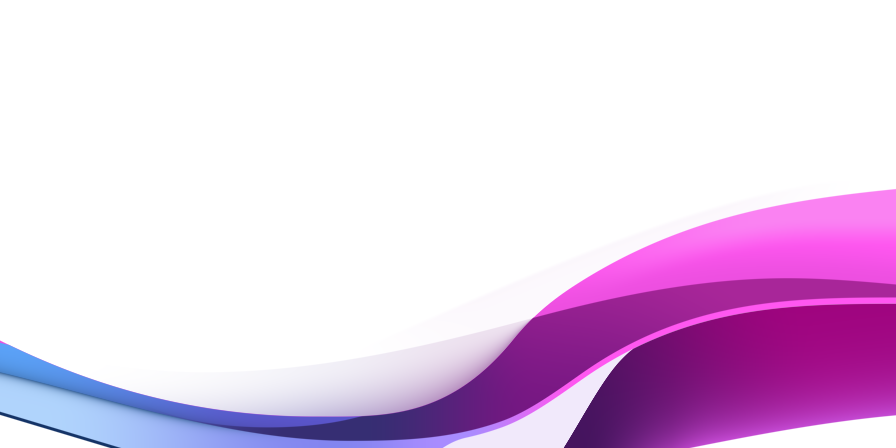
This background is drawn by a Shadertoy shader. Its source:

```glsl
const vec3 WHITE = vec3(1.0);
const vec3 MIST = vec3(0.984, 0.965, 0.988);
const vec3 HAZE_LEFT = vec3(0.42, 0.38, 0.68);
const vec3 HAZE_RIGHT = vec3(0.56, 0.30, 0.60);
const vec3 PINK_PALE = vec3(0.98, 0.51, 0.95);
const vec3 PINK = vec3(1.0, 0.34, 0.94);
const vec3 PINK_DEEP = vec3(0.93, 0.31, 0.88);
const vec3 SKY = vec3(0.36, 0.64, 0.98);
const vec3 INDIGO = vec3(0.36, 0.34, 0.81);
const vec3 NAVY = vec3(0.21, 0.18, 0.45);
const vec3 PLUM = vec3(0.46, 0.09, 0.51);
const vec3 MAGENTA = vec3(0.66, 0.15, 0.60);
const vec3 ICE = vec3(0.69, 0.83, 0.99);
const vec3 PERIWINKLE = vec3(0.51, 0.52, 0.94);
const vec3 LILAC = vec3(0.66, 0.55, 1.0);
const vec3 LAVENDER = vec3(0.945, 0.915, 0.985);
const vec3 AUBERGINE = vec3(0.27, 0.08, 0.37);
const vec3 BERRY = vec3(0.62, 0.01, 0.49);
const vec3 ORCHID = vec3(0.77, 0.29, 0.83);
const vec3 INK = vec3(0.08, 0.20, 0.40);
const float STRIPE_WIDTH = 0.014;

// Spline knots: x, height, slope; the canvas spans 2 by 1
const vec3 RIBBON[5] = vec3[5](vec3(0.0, 0.24, -0.5), vec3(0.703, 0.07, 0.0),
    vec3(1.146, 0.242, 1.23), vec3(1.302, 0.375, 0.62), vec3(2.0, 0.578, 0.1));
const vec3 VEIL[5] = vec3[5](vec3(0.0, 0.235, -0.25), vec3(0.456, 0.169, 0.0),
    vec3(1.185, 0.289, 0.27), vec3(1.758, 0.379, 0.0), vec3(2.0, 0.365, -0.09));
const vec3 STRIPE[5] = vec3[5](vec3(0.0, 0.169, -0.24), vec3(0.781, 0.016, 0.0),
    vec3(1.12, 0.06, 0.36), vec3(1.302, 0.169, 0.7), vec3(2.0, 0.336, 0.0));

// Cubic Hermite piece between two knots
float span(float x, vec3 a, vec3 b) {
    float h = b.x - a.x;
    float t = (x - a.x) / h;
    float s = 1.0 - t;
    return a.y * s * s * (1.0 + 2.0 * t) + b.y * t * t * (3.0 - 2.0 * t)
         + h * t * s * (a.z * s - b.z * t);
}

float curve(float x, vec3 knots[5]) {
    float y = span(x, knots[0], knots[1]);
    for (int i = 1; i < 4; i++)
        if (x > knots[i].x) y = span(x, knots[i], knots[i + 1]);
    return y;
}

// Smooth coverage of the area under an edge
float below(float edge, float y) {
    float soft = 0.8 / iResolution.y;
    return smoothstep(-soft, soft, edge - y);
}

void mainImage(out vec4 fragColor, in vec2 fragCoord) {
    vec2 p = fragCoord / iResolution.xy * vec2(2.0, 1.0);
    float x = p.x, y = p.y;
    float ribbon = curve(x, RIBBON);
    float veil = curve(x, VEIL);
    float stripe = curve(x, STRIPE);

    // Faint mist over the ribbon
    float mistTop = span(x, vec3(0.75, 0.2, 0.42), vec3(1.9, 0.602, 0.12));
    float mistFade = smoothstep(0.75, 1.1, x) * (1.0 - smoothstep(1.6, 1.95, x));
    float rim = 0.6 + 0.4 * exp(-max(mistTop - y, 0.0) / 0.03);
    float mist = smoothstep(-0.004, 0.008, mistTop - y) * rim * mistFade;
    vec3 color = mix(WHITE, MIST, mist);

    // Translucent veil, denser towards the ribbon
    float depth = clamp((veil - y) / max(veil - ribbon, 0.001), 0.0, 1.0);
    float density = (0.14 + 0.5 * depth * depth) * smoothstep(0.15, 1.1, x);
    vec3 haze = mix(HAZE_LEFT, HAZE_RIGHT, smoothstep(0.6, 1.1, x));
    color = mix(color, haze, density * below(veil, y));

    // Bright pink crest
    float foldX = clamp(x, 1.3, 1.85);
    float fold = span(foldX, vec3(1.35, 0.39, 0.5), vec3(1.85, 0.505, 0.0));
    vec3 crest = mix(PINK_DEEP, PINK, smoothstep(0.0, 0.1, y - veil));
    float pale = smoothstep(-0.06, 0.01, y - fold) * smoothstep(1.25, 1.7, x);
    color = mix(color, mix(crest, PINK_PALE, pale), below(ribbon, y));

    // Ribbon body, from blue through navy to magenta
    float offset = x - 0.6;
    float shadeTop = 0.046 + 0.5 * offset * offset + 2.0 * pow(offset, 4.0);
    vec3 blue = mix(SKY, INDIGO, smoothstep(0.0, 0.65, x));
    blue *= 1.0 - 0.2 * exp(-max(y - stripe, 0.0) / 0.02);
    vec3 dark = mix(NAVY, PLUM, smoothstep(0.8, 1.2, x));
    float glow = smoothstep(1.08, 1.65, x + 1.2 * (y - stripe) - 0.06);
    dark = mix(dark, MAGENTA, glow);
    float shade = below(shadeTop, y) * smoothstep(0.3, 0.65, x);
    color = mix(color, mix(blue, dark, shade), below(min(ribbon, veil), y));

    // Stripe, opening into the pale blue sheet on the left
    vec3 sheet = mix(ICE, PERIWINKLE, smoothstep(0.1, 0.75, x));
    sheet = mix(sheet, LILAC, smoothstep(0.75, 1.0, x));
    sheet = mix(sheet, PINK, smoothstep(1.02, 1.3, x));
    float seam = exp(-max(stripe - y, 0.0) / 0.008) * (1.0 - smoothstep(0.3, 0.7, x));
    sheet = mix(sheet, SKY * 0.6, seam);
    color = mix(color, sheet, below(stripe, y));

    // Pale wedge under the stripe
    float opening = max(1.04 - x, 0.0);
    float underside = stripe - STRIPE_WIDTH - 5.0 * opening * opening;
    color = mix(color, LAVENDER, below(underside, y) * step(0.85, x));

    // Dark berry hill with a lit lower rim
    float hillX = max(x, 1.25);
    float hill = hillX < 1.367
        ? span(hillX, vec3(1.258, 0.0, 1.6), vec3(1.367, 0.174, 1.3))
        : span(min(hillX, 1.54), vec3(1.367, 0.174, 1.3), vec3(1.54, 0.275, 0.3));
    hill = x > 1.54 ? underside : min(hill, underside);
    float base = span(max(x, 1.5), vec3(1.54, 0.0, 0.2), vec3(2.0, 0.073, 0.09));
    vec3 berry = mix(AUBERGINE, BERRY, smoothstep(1.2, 1.9, x + 0.6 * (y - 0.15)));
    float lit = exp(-max(y - base, 0.0) / 0.07) * smoothstep(1.3, 1.6, x);
    color = mix(color, mix(berry, ORCHID, lit), below(hill, y));
    color = mix(color, WHITE, below(base, y) * step(1.5, x));

    // Lower left corner with its dark hem
    float hem = 0.081 - 0.3 * x;
    color = mix(color, INK, below(hem, y));
    color = mix(color, WHITE, below(hem - 0.007, y));

    fragColor = vec4(color, 1.0);
}
```
